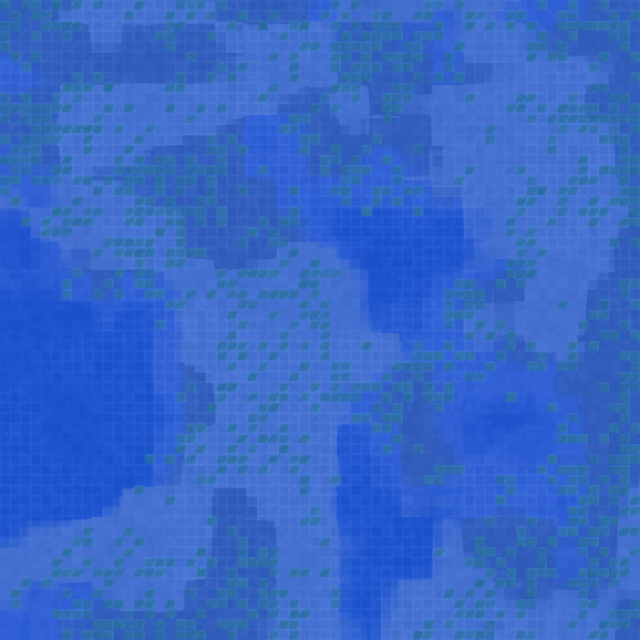
This pattern is drawn by a WebGL 1 fragment shader. Its source:

```glsl
precision highp float;
uniform vec2 u_resolution;

const float CELLS = 62.0;
const vec3 DEEP = vec3(0.115, 0.325, 0.805);
const vec3 BRIGHT = vec3(0.195, 0.380, 0.835);
const vec3 SLATE = vec3(0.195, 0.365, 0.735);
const vec3 PALE = vec3(0.270, 0.440, 0.815);
const vec3 TEAL = vec3(0.175, 0.440, 0.640);
const vec3 RIM = vec3(0.220, 0.500, 0.730);

float hash(vec2 p) {
  vec3 q = fract(vec3(p.xyx) * 0.1031);
  q += dot(q, q.yzx + 33.33);
  return fract((q.x + q.y) * q.z);
}

float noise(vec2 p) {
  vec2 i = floor(p);
  vec2 f = fract(p);
  f = f * f * (3.0 - 2.0 * f);
  return mix(mix(hash(i), hash(i + vec2(1.0, 0.0)), f.x),
             mix(hash(i + vec2(0.0, 1.0)), hash(i + 1.0), f.x), f.y);
}

float fbm(vec2 p) {
  float sum = 0.0;
  float amp = 0.5;
  for (int i = 0; i < 4; i++) {
    sum += amp * noise(p);
    p = p * 2.03 + 17.3;
    amp *= 0.5;
  }
  return sum / 0.9375;
}

// Staircase with narrow soft risers, giving blocky but smooth patches
vec2 softSteps(vec2 p) {
  return floor(p) + smoothstep(0.8, 1.0, fract(p));
}

float boxDistance(vec2 p, vec2 halfSize) {
  vec2 d = abs(p) - halfSize;
  return length(max(d, 0.0)) + min(max(d.x, d.y), 0.0);
}

// Low on the open deep areas, high on the grainy ground
float groundTone(vec2 uv) {
  float leftPool = 0.30 * exp(-dot((uv - vec2(0.04, 0.38)) * vec2(4.2, 4.0),
                                   (uv - vec2(0.04, 0.38)) * vec2(4.2, 4.0)));
  return fbm(uv * 4.0 + 3.7) - leftPool - 0.10 * smoothstep(0.2, 0.0, uv.x);
}

float paleTone(vec2 uv) {
  return fbm(uv * vec2(4.5, 5.5) + 41.2);
}

vec3 groundColor(float tone, float pale) {
  vec3 color = mix(DEEP, BRIGHT, smoothstep(0.30, 0.42, tone));
  color = mix(color, SLATE, smoothstep(0.43, 0.50, tone));
  return mix(color, PALE, smoothstep(0.53, 0.57, pale) * smoothstep(0.32, 0.40, tone));
}

// Chance mixes single cells with short runs that rise to the right
float speckChance(vec2 cell) {
  float single = hash(cell + 7.0);
  float run = hash(vec2(cell.x - cell.y, floor((cell.x + cell.y) / 4.0)) + 130.0);
  return min(single, run);
}

// x: soft body, y: bright rim along the top and right
vec2 speck(vec2 local, float slant, float blur) {
  vec2 p = local - 0.5;
  p.x -= slant * p.y;
  float d = boxDistance(p, vec2(0.36, 0.30)) - 0.10;
  float body = 1.0 - smoothstep(-0.10 - blur, 0.08 + blur, d);
  float rim = 1.0 - smoothstep(0.03, 0.12 + blur, abs(d));
  return vec2(body, rim * smoothstep(0.1, 0.5, max(p.x, p.y)));
}

// Thin line at the cell borders
float seam(vec2 local, float blur) {
  vec2 d = 0.5 - abs(local - 0.5);
  return 1.0 - smoothstep(0.02, 0.14 + blur, min(d.x, d.y));
}

void main() {
  vec2 uv = gl_FragCoord.xy / u_resolution;
  vec2 grid = uv * CELLS;
  vec2 cell = floor(grid);
  vec2 local = fract(grid);
  float blur = 0.5 * CELLS / u_resolution.y;

  // Ground in fine and coarse blocks
  vec2 fine = softSteps(grid) / CELLS;
  vec2 coarse = softSteps(grid / 3.0) * 3.0 / CELLS;
  float tone = mix(groundTone(fine), groundTone(coarse), 0.5);
  float pale = mix(paleTone(fine), paleTone(coarse), 0.5);
  vec3 color = groundColor(tone, pale);

  // Faint weave of seams
  float weave = smoothstep(0.35, 0.65, noise(uv * 9.0 + 80.0));
  color += vec3(0.022, 0.030, 0.020) * seam(local, blur) * weave;

  // Teal specks, clustered and thinner on pale ground
  vec2 center = (cell + 0.5) / CELLS;
  float paleCell = smoothstep(0.51, 0.57, paleTone(center));
  float cluster = smoothstep(0.30, 0.65, noise(center * 10.0 + 55.0));
  float density = smoothstep(0.34, 0.48, groundTone(center)) * mix(0.12, 0.38, cluster);
  density *= mix(1.0, 0.55, paleCell);
  float present = step(speckChance(cell), density);
  vec2 mark = speck(local, mix(0.15, 0.55, paleCell), blur) * present;
  color = mix(color, TEAL, mark.x * mix(0.65, 0.95, hash(cell + 210.0)));
  color = mix(color, RIM, mark.y * 0.55);

  // Slight mottling
  color += 0.022 * (noise(uv * 150.0) - 0.5) + 0.02 * (hash(cell + 300.0) - 0.5);
  gl_FragColor = vec4(color, 1.0);
}
```
